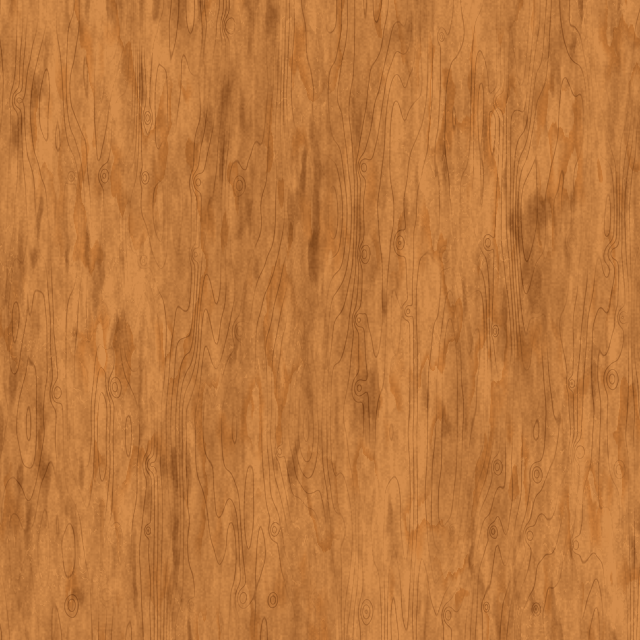
This texture is drawn by a WebGL 1 fragment shader. Its source:

```glsl
precision highp float;
uniform vec2 u_resolution;

#define LIGHT_WOOD vec3(0.792, 0.521, 0.277)
#define DARK_WOOD vec3(0.552, 0.325, 0.145)
#define RUST vec3(0.69, 0.395, 0.155)
#define BASE_TONE 0.89
#define LINE_WIDTH 0.0016
#define LINE_DEPTH 0.5
#define STREAK_DEPTH 0.5
#define RUST_AMOUNT 0.5
#define KNOT_CELLS vec2(15.0, 9.0)
#define KNOT_RADIUS vec2(0.009, 0.015)

float hash(vec2 p) {
  p = fract(p * vec2(0.1731, 0.2317));
  p += dot(p, p.yx + 23.45);
  return fract(p.x * p.y * 91.7);
}

float noise(vec2 p) {
  vec2 cell = floor(p);
  vec2 f = fract(p);
  f = f * f * (3.0 - 2.0 * f);
  float low = mix(hash(cell), hash(cell + vec2(1.0, 0.0)), f.x);
  float high = mix(hash(cell + vec2(0.0, 1.0)), hash(cell + 1.0), f.x);
  return mix(low, high, f.y);
}

float fbm(vec2 p) {
  float sum = 0.0;
  float amp = 0.533;
  for (int i = 0; i < 4; i++) {
    sum += amp * noise(p);
    p = p * 2.03 + vec2(17.3, 9.1);
    amp *= 0.5;
  }
  return sum;
}

// One optional knot per cell, raised as a smooth bump of varied size
float knot(vec2 p) {
  vec2 cell = floor(p * KNOT_CELLS);
  vec2 jitter = vec2(hash(cell + 31.0), hash(cell + 57.0));
  vec2 centre = (cell + 0.32 + 0.36 * jitter) / KNOT_CELLS;
  vec2 d = (p - centre) / (KNOT_RADIUS * (0.5 + 0.6 * hash(cell + 71.0)));
  return step(0.55, hash(cell + 83.0)) * exp(-dot(d, d));
}

// Growth-ring height: its level lines are the drawn grain
float rings(vec2 p) {
  float height = 55.0 * p.x;
  height += 7.5 * noise(p * vec2(17.0, 3.0) + 5.0);
  height += 3.2 * noise(p * vec2(44.0, 6.0) + 40.0);
  height += 0.35 * noise(p * vec2(90.0, 22.0) + 25.0);
  return height + 2.4 * knot(p);
}

float grainLines(vec2 p, float pixel) {
  float e = 0.0005;
  float height = rings(p);
  vec2 slope = vec2(rings(p + vec2(e, 0.0)), rings(p + vec2(0.0, e))) - height;
  float gradient = max(length(slope) / e, 25.0);
  float dist = abs(fract(height) - 0.5) / gradient;
  return 1.0 - smoothstep(0.0, max(LINE_WIDTH, 1.1 * pixel), dist);
}

void main() {
  vec2 p = gl_FragCoord.xy / u_resolution.y;
  float pixel = 1.0 / u_resolution.y;

  // Ragged shift roughens every stain edge
  vec2 q = p;
  q.x += 0.009 * (fbm(p * vec2(60.0, 32.0)) - 0.5);
  q.y += 0.06 * (fbm(p * vec2(75.0, 16.0) + 33.0) - 0.5);

  // Broad patches, narrow bands, mottling and fine fibres
  float patches = fbm(q * vec2(11.0, 4.0) + 3.0);
  float bands = fbm(q * vec2(50.0, 7.0) + 60.0);
  float mottle = fbm(q * vec2(100.0, 48.0) + 20.0);
  float fibres = noise(p * vec2(250.0, 22.0));
  float speckle = noise(p * 330.0 + 11.0);
  float tone = BASE_TONE;
  tone += 0.48 * (patches - 0.5) + 0.65 * (bands - 0.5) + 0.45 * (mottle - 0.5);
  tone += 0.27 * (fibres - 0.5) + 0.27 * (speckle - 0.5);

  // Short dark streaks gathered in clusters
  float streak = smoothstep(0.6, 0.88, noise(q * vec2(95.0, 15.0) + 90.0));
  float cluster = smoothstep(0.36, 0.64, fbm(q * vec2(15.0, 8.0) + 120.0));
  tone -= STREAK_DEPTH * streak * cluster;

  // Thin grain lines that fade in and out
  float lineFade = 0.2 + 0.8 * smoothstep(0.25, 0.65, noise(p * vec2(26.0, 8.0) + 150.0));
  tone -= LINE_DEPTH * lineFade * grainLines(p, pixel);

  // Pale flecks in worn places
  float worn = smoothstep(0.45, 0.65, fbm(p * vec2(11.0, 7.0) + 180.0));
  tone += 0.25 * worn * smoothstep(0.75, 0.95, noise(q * vec2(250.0, 170.0) + 70.0));

  // Rusty rims along the edges of tall stains, darker on the inner side
  float stain = fract(4.5 * fbm(q * vec2(14.0, 3.8) + 210.0));
  float rim = smoothstep(0.55, 0.93, stain) * (1.0 - smoothstep(0.95, 1.0, stain));
  float rimFade = smoothstep(0.3, 0.7, noise(p * vec2(28.0, 11.0) + 240.0));
  tone -= 0.12 * rim;

  vec3 color = mix(DARK_WOOD, LIGHT_WOOD, clamp(tone, -0.3, 1.15));
  vec3 rustColor = RUST * (0.74 + 0.32 * clamp(tone, -0.2, 1.1));
  color = mix(color, rustColor, RUST_AMOUNT * rim * rimFade);
  gl_FragColor = vec4(color, 1.0);
}
```
